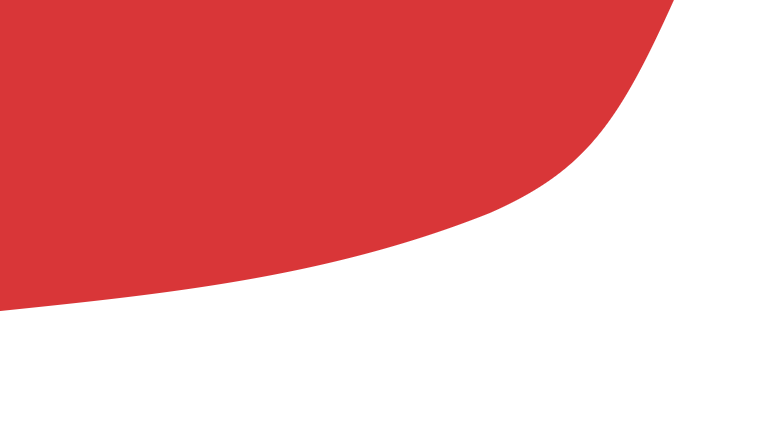
A Shadertoy shader for this background:

```glsl
// Flat red field with a sweeping curved lower edge on white.

vec2 cubicPoint(vec2 a, vec2 b, vec2 c, vec2 d, float t) {
    float s = 1.0 - t;
    return s*s*s*a + 3.0*s*s*t*b + 3.0*s*t*t*c + t*t*t*d;
}

vec2 cubicTangent(vec2 a, vec2 b, vec2 c, vec2 d, float t) {
    float s = 1.0 - t;
    return s*s*(b - a) + 2.0*s*t*(c - b) + t*t*(d - c);
}

// Approximate signed distance above a cubic whose x rises with t
float heightAbove(vec2 p, vec2 a, vec2 b, vec2 c, vec2 d) {
    float low = 0.0, high = 1.05;
    for (int i = 0; i < 20; i++) {
        float mid = 0.5 * (low + high);
        if (cubicPoint(a, b, c, d, mid).x < p.x) low = mid;
        else high = mid;
    }
    float t = 0.5 * (low + high);
    vec2 tangent = normalize(cubicTangent(a, b, c, d, t));
    vec2 offset = p - cubicPoint(a, b, c, d, t);
    return tangent.x * offset.y - tangent.y * offset.x;
}

void mainImage(out vec4 fragColor, in vec2 fragCoord) {
    // Canvas height is one unit; width keeps the 16:9 layout
    vec2 p = fragCoord / iResolution.xy * vec2(16.0 / 9.0, 1.0);
    float pixel = 1.0 / iResolution.y;

    // Shallow sweep on the left, steep bend on the right
    vec2 joint = vec2(1.134, 0.507);
    float edge = p.x < joint.x
        ? heightAbove(p, vec2(0.0, 0.280), vec2(0.378, 0.3194), vec2(0.756, 0.3565), joint)
        : heightAbove(p, joint, vec2(1.354, 0.604), vec2(1.4306, 0.713), vec2(1.560, 1.0));

    // Fill above the edge
    vec3 white = vec3(1.0);
    vec3 red = vec3(0.85, 0.21, 0.22);
    float coverage = clamp(0.5 + edge / pixel, 0.0, 1.0);
    fragColor = vec4(mix(white, red, coverage), 1.0);
}
```
